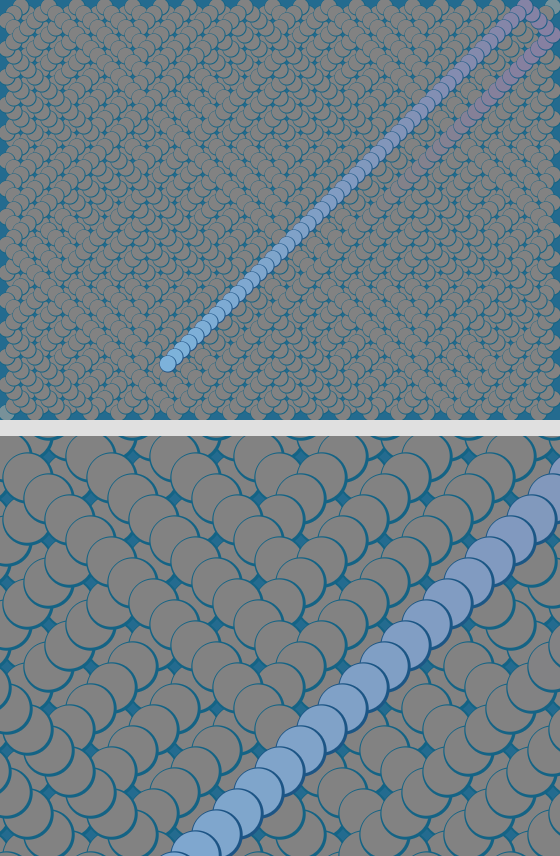
Top: the whole. Bottom: its middle third, enlarged.
Reproduce this pattern procedurally as a WebGL 1 fragment shader.

```glsl
precision highp float;

uniform vec2 u_resolution;

const vec2 FIELD = vec2(320.0, 240.0);  // canvas size in drawing units
const float STEP = 4.0;                 // ball travel per step on each axis
const vec2 CELLS = vec2(78.0, 58.0);    // steps between opposite walls
const vec2 HEAD_PHASE = vec2(133.0, 51.0); // head position along each bounce cycle
const float RADIUS = 4.9;
const float RIM = 0.40;
const vec2 FACE_SHIFT = vec2(-0.17, -0.17);
const float TINT_STEPS = 55.0;          // age at which the trail turns purple
const float FADE_STEPS = 85.0;          // age at which the trail is grey
const float NEVER = 1.0e5;

const vec3 HEAD_COLOR = vec3(0.49, 0.70, 0.86);
const vec3 LATE_COLOR = vec3(0.525, 0.50, 0.63);
const vec3 OLD_COLOR = vec3(0.51, 0.51, 0.51);
const vec3 CORNER_COLOR = vec3(0.47, 0.57, 0.60);
const vec3 RIM_COLOR = vec3(0.08, 0.39, 0.52);
const vec3 FRESH_RIM_COLOR = vec3(0.12, 0.32, 0.52);
const vec3 GAP_COLOR = vec3(0.14, 0.42, 0.56);

float wholeMod(float a, float n) {
  return a - n * floor((a + 0.5) / n);
}

// Steps since the ball had this phase on both axes: both cycles are solved
// together by the Chinese remainder theorem (cycles 156 and 116, gcd 4).
float ageAtPhase(vec2 phase) {
  vec2 cycle = 2.0 * CELLS;
  float ageX = wholeMod(HEAD_PHASE.x - phase.x, cycle.x);
  float ageY = wholeMod(HEAD_PHASE.y - phase.y, cycle.y);
  float gap = ageY - ageX;
  if (wholeMod(gap, 4.0) > 0.5) return NEVER;
  float turns = wholeMod(3.0 * floor(gap / 4.0 + 0.5), 29.0);
  return ageX + cycle.x * turns;
}

// Latest visit to a lattice cell over the four travel directions
float cellAge(vec2 cell) {
  vec2 outside = abs(cell - 0.5 * CELLS) - 0.5 * CELLS;
  if (max(outside.x, outside.y) > 0.25) return NEVER;
  vec2 back = 2.0 * CELLS - cell;
  float rightward = min(ageAtPhase(cell), ageAtPhase(vec2(cell.x, back.y)));
  float leftward = min(ageAtPhase(back), ageAtPhase(vec2(back.x, cell.y)));
  return min(rightward, leftward);
}

float discCoverage(vec2 offset, float radius, float pixel) {
  return clamp(0.5 - (length(offset) - radius) / pixel, 0.0, 1.0);
}

vec3 trailColor(float age) {
  vec3 tint = mix(HEAD_COLOR, LATE_COLOR, min(age / TINT_STEPS, 1.0));
  return mix(tint, OLD_COLOR, smoothstep(TINT_STEPS, FADE_STEPS, age));
}

vec3 ballColor(vec2 offset, vec2 cell, float age, float pixel) {
  vec2 fromWall = min(cell, CELLS - cell);
  bool inCorner = max(fromWall.x, fromWall.y) < 0.5;
  vec3 face = inCorner ? CORNER_COLOR : trailColor(age);
  vec3 rim = mix(FRESH_RIM_COLOR, RIM_COLOR, min(age / FADE_STEPS, 1.0));
  return mix(rim, face, discCoverage(offset - FACE_SHIFT, RADIUS - RIM, pixel));
}

void main() {
  vec2 uv = gl_FragCoord.xy / u_resolution;
  vec2 point = vec2(uv.x, 1.0 - uv.y) * FIELD;
  float pixel = FIELD.y / u_resolution.y;
  vec2 nearest = floor(point / STEP - 0.5);

  // Ages of the balls that can reach this point
  float ages[9];
  for (int i = 0; i < 9; i++) {
    float row = floor((float(i) + 0.5) / 3.0);
    vec2 cell = nearest + vec2(float(i) - 3.0 * row, row) - 1.0;
    float cover = discCoverage(point - STEP * (cell + 1.0), RADIUS, pixel);
    ages[i] = cover > 0.0 ? cellAge(cell) : NEVER;
  }

  // Composite from the newest ball to the oldest
  vec3 color = vec3(0.0);
  float clear = 1.0;
  float lastAge = -1.0;
  for (int layer = 0; layer < 5; layer++) {
    float age = NEVER;
    vec2 cell = nearest;
    for (int i = 0; i < 9; i++) {
      if (ages[i] > lastAge && ages[i] < age) {
        float row = floor((float(i) + 0.5) / 3.0);
        age = ages[i];
        cell = nearest + vec2(float(i) - 3.0 * row, row) - 1.0;
      }
    }
    if (age < NEVER) {
      vec2 offset = point - STEP * (cell + 1.0);
      float cover = discCoverage(offset, RADIUS, pixel);
      color += clear * cover * ballColor(offset, cell, age, pixel);
      clear *= 1.0 - cover;
      lastAge = age;
    }
  }
  gl_FragColor = vec4(color + clear * GAP_COLOR, 1.0);
}
```
